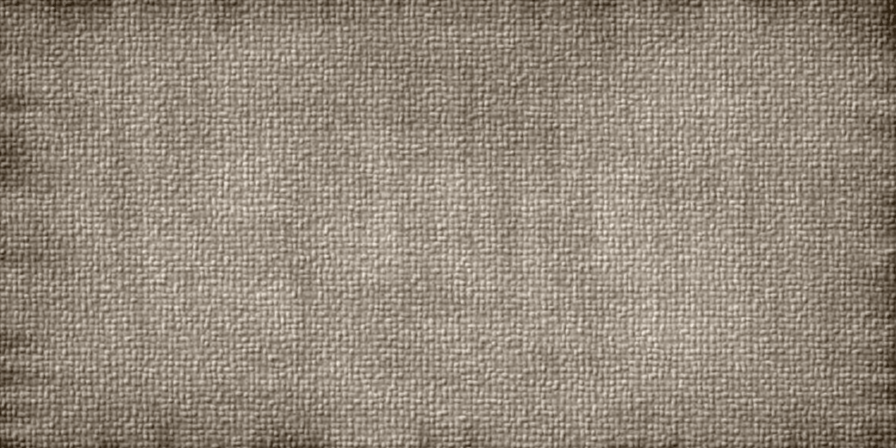
Give the GLSL for this texture, as a WebGL 2 fragment shader.

```glsl
#version 300 es
precision highp float;

#define THREADS 72.0      // threads per canvas height
#define WANDER 0.35       // drift of the threads, in cells
#define JITTER 0.36       // scatter of single knots, in cells
#define RELIEF 0.21       // strength of the raking light
#define CREVICE 0.09      // darkening between the knots
#define BASE_TONE 0.578   // brightness of the clean cloth
#define CLOUDING 0.17     // strength of the broad blotches
#define SIDE_STAIN 0.27   // darkness at left and right
#define END_STAIN 0.22    // darkness at top and bottom
#define DARK_CLOTH vec3(0.35, 0.30, 0.24)
#define LIGHT_CLOTH vec3(0.81, 0.77, 0.72)

uniform vec2 u_resolution;
out vec4 fragColor;

float hash(vec2 p) {
    return fract(sin(dot(p, vec2(127.1, 311.7))) * 43758.5453);
}

float valueNoise(vec2 p) {
    vec2 cell = floor(p), f = fract(p);
    f = f * f * (3.0 - 2.0 * f);
    float low = mix(hash(cell), hash(cell + vec2(1.0, 0.0)), f.x);
    float high = mix(hash(cell + vec2(0.0, 1.0)), hash(cell + 1.0), f.x);
    return mix(low, high, f.y);
}

float fbm(vec2 p) {
    float sum = 0.0, weight = 0.5;
    for (int octave = 0; octave < 4; octave++) {
        sum += weight * valueNoise(p);
        p = p * 2.03 + 17.3;
        weight *= 0.5;
    }
    return sum / 0.9375;
}

// Height of the cloth: rounded knots that lie across and along in turn
float weaveHeight(vec2 q) {
    vec2 home = floor(q);
    float height = 0.0;
    for (int j = -1; j <= 1; j++) {
        for (int i = -1; i <= 1; i++) {
            vec2 cell = home + vec2(i, j);
            vec2 shift = vec2(hash(cell + 3.7), hash(cell + 41.3)) - 0.5;
            vec2 d = q - cell - 0.5 - JITTER * shift;
            bool across = mod(cell.x + cell.y, 2.0) < 0.5;
            float reach = mix(0.40, 0.56, hash(cell + 53.2));
            d /= across ? vec2(reach, 0.37) : vec2(0.36, reach);
            float radius2 = dot(d, d);
            height += mix(0.5, 1.3, hash(cell + 77.1)) * exp(-radius2 * sqrt(radius2));
        }
    }
    return height;
}

// Worn, streaked tone of the cloth, without the relief
float clothTone(vec2 p, float aspect) {
    float cloud = fbm(p * vec2(3.2, 3.8) + 5.0);
    float rowStreak = fbm(p * vec2(5.0, 26.0) + 11.0);
    float columnStreak = fbm(p * vec2(22.0, 4.0) + 29.0);
    float side = min(p.x, aspect - p.x);
    float end = min(p.y, 1.0 - p.y);

    float tone = BASE_TONE + CLOUDING * (cloud - 0.5);
    tone += 0.11 * (rowStreak - 0.5) + 0.15 * (columnStreak - 0.5);
    float rowStain = smoothstep(0.35, 0.7, mix(rowStreak, cloud, 0.25));
    float columnStain = smoothstep(0.35, 0.7, columnStreak);
    tone -= SIDE_STAIN * exp(-side / 0.16) * mix(0.15, 1.0, rowStain);
    tone -= END_STAIN * exp(-end / 0.09) * mix(0.2, 1.0, columnStain);
    tone -= 0.07 * exp(-min(side, end) / 0.012);
    return tone;
}

void main() {
    vec2 p = gl_FragCoord.xy / u_resolution.y;
    float aspect = u_resolution.x / u_resolution.y;

    // Uneven threads
    vec2 q = p * THREADS;
    vec2 drift = vec2(valueNoise(q * vec2(0.6, 0.4)),
                      valueNoise(q * vec2(0.4, 0.6) + 61.0));
    q += WANDER * (drift - 0.5);

    // Light from the upper left
    vec2 towardLight = vec2(-0.14, 0.14);
    float slope = weaveHeight(q - towardLight) - weaveHeight(q + towardLight);
    float relief = RELIEF * slope + CREVICE * (weaveHeight(q) - 0.5);

    // Fine fibres
    float fibre = 0.13 * (valueNoise(p * THREADS * 2.6) - 0.5);

    float tone = clothTone(p, aspect) + relief + fibre;
    float blend = (tone - DARK_CLOTH.g) / (LIGHT_CLOTH.g - DARK_CLOTH.g);
    vec3 color = mix(DARK_CLOTH, LIGHT_CLOTH, clamp(blend, -0.35, 1.3));
    fragColor = vec4(color, 1.0);
}
```
